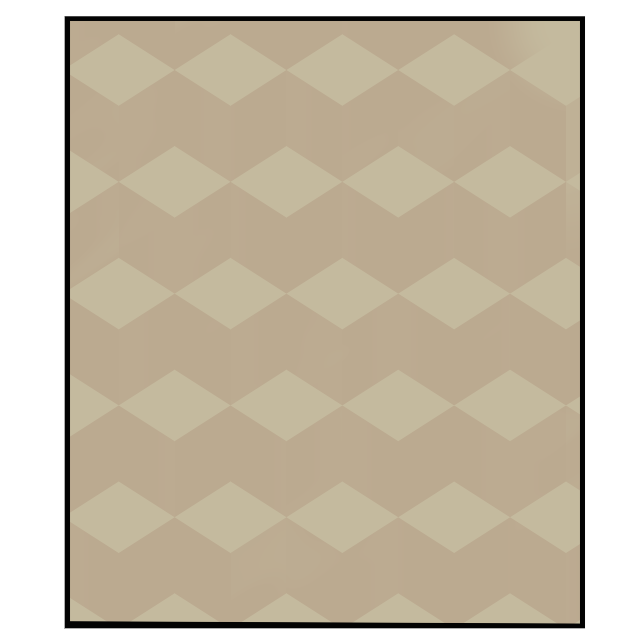
Reproduce this pattern procedurally as a three.js fragment shader.

```glsl
// Rows of cream diamonds staggered by half a step, on tan folded facets,
// inside a thin black frame on white. The diamonds are a repeated distance
// function; faint facet shading, streaks and a faded corner add the wear.
varying vec2 vUv;

const vec3 PAPER = vec3(1.0);
const vec3 INK = vec3(0.01);
const vec3 TAN = vec3(0.733, 0.664, 0.563);
const vec3 CREAM = vec3(0.768, 0.728, 0.618);

const float PERIOD = 0.1747;               // diamond step, across and up
const vec2 ORIGIN = vec2(0.1855, 0.8906);  // centre of the top left diamond
const vec2 HALF_DIAMOND = vec2(0.5, 0.32); // in periods

const vec2 OUTER_MIN = vec2(0.1010, 0.0182);
const vec2 OUTER_MAX = vec2(0.9141, 0.9745);
const vec2 INNER_MIN = vec2(0.1094, 0.0293);
const vec2 INNER_MAX = vec2(0.9062, 0.9672);
const float BOTTOM_TILT = -0.0045;         // slope of the inner bottom edge

const vec2 FADE_CENTRE = vec2(0.906, 0.967);
const float FADE_INNER = 0.05;
const float FADE_OUTER = 0.16;
const float STRIP_LEFT = 0.8845;           // seam of the worn right strip
const float STRIP_FADE = 0.45;
const float FACET_FADE = 0.07;
const float STREAK_FADE = 0.2;
const float SOFT = 0.0009;                 // half width of a smoothed edge

float hash(vec2 p) {
  return fract(sin(dot(p, vec2(127.1, 311.7))) * 43758.5453);
}

float noise(vec2 p) {
  vec2 i = floor(p);
  vec2 f = fract(p);
  f = f * f * (3.0 - 2.0 * f);
  return mix(mix(hash(i), hash(i + vec2(1.0, 0.0)), f.x),
             mix(hash(i + vec2(0.0, 1.0)), hash(i + vec2(1.0)), f.x), f.y);
}

// Coverage of the inside of a signed distance.
float fill(float d) {
  return 1.0 - smoothstep(-SOFT, SOFT, d);
}

float boxDistance(vec2 p, vec2 low, vec2 high) {
  vec2 d = max(low - p, p - high);
  return max(d.x, d.y);
}

// Signed distance to the nearest diamond, with q in periods.
float diamondDistance(vec2 q) {
  float row = floor(q.y + 0.5);
  float x = fract(q.x - 0.5 * mod(row, 2.0) + 0.5) - 0.5;
  vec2 d = abs(vec2(x, q.y - row)) / HALF_DIAMOND;
  return (d.x + d.y - 1.0) / length(1.0 / HALF_DIAMOND) * PERIOD;
}

// How far the tan has faded towards cream.
float wear(vec2 p, vec2 q) {
  // Each facet is one half-period column between two rows
  vec2 facet = vec2(floor(q.x * 2.0), floor(q.y));
  float across = fract(q.x * 2.0);
  float lean = mix(across, 1.0 - across, step(0.5, hash(facet + 7.0)));
  float shade = FACET_FADE * (0.4 + 1.2 * hash(facet) * lean);

  // Diagonal streaks, present on some facets only
  vec2 along = vec2(p.x * 0.8 + p.y * 0.6, p.y * 0.8 - p.x * 0.6);
  float streak = smoothstep(0.6, 0.95, noise(along * vec2(9.0, 26.0)));
  shade += STREAK_FADE * streak * smoothstep(0.45, 1.0, hash(facet + 19.0));

  // Worn strip at the right edge, and the faded top right corner
  float strip = smoothstep(STRIP_LEFT - SOFT, STRIP_LEFT + SOFT, p.x);
  strip *= smoothstep(0.58, 0.72, p.y);
  float corner = 1.0 - smoothstep(FADE_INNER, FADE_OUTER,
                                  distance(p, FADE_CENTRE));
  return clamp(max(shade + STRIP_FADE * strip, corner), 0.0, 1.0);
}

void main() {
  vec2 q = (vUv - ORIGIN) / PERIOD;

  // Diamonds over worn tan
  vec3 pattern = mix(TAN, CREAM, wear(vUv, q));
  pattern = mix(pattern, CREAM, fill(diamondDistance(q)));

  // Frame, with a slightly tilted inner bottom edge
  vec2 low = INNER_MIN + vec2(0.0, BOTTOM_TILT * (vUv.x - INNER_MIN.x));
  vec3 color = mix(PAPER, INK, fill(boxDistance(vUv, OUTER_MIN, OUTER_MAX)));
  color = mix(color, pattern, fill(boxDistance(vUv, low, INNER_MAX)));

  gl_FragColor = vec4(color, 1.0);
}
```
